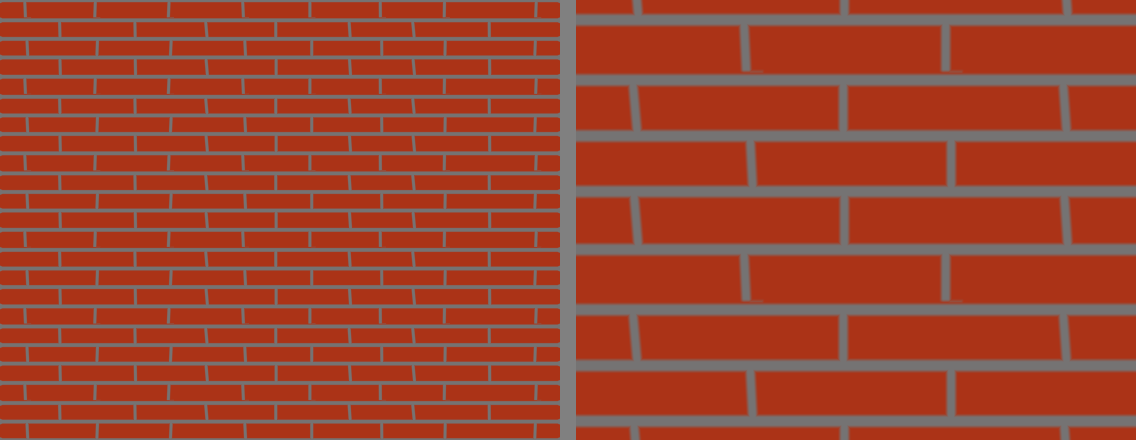
Left: the whole. Right: its middle third, enlarged.
Give the GLSL for this texture, as a Shadertoy shader.

```glsl
// Red brick wall in running bond with slightly crooked grey mortar joints.
#define WALL vec2(768.0, 603.0)           // wall size in design units
#define PERIOD 104.9                      // height of four courses
#define BEDS vec4(0.0, 27.5, 53.0, 78.4)  // bed joint heights in a period
#define BED_WIDTH 5.3
#define JOINT_WIDTH 4.2
#define SOFTNESS 1.1
#define BRICK vec3(0.67, 0.20, 0.09)
#define MORTAR vec3(0.46, 0.45, 0.45)

// Upright joints: centre and lean; even entries serve even courses.
const vec2 JOINTS[15] = vec2[15](
    vec2( 34.5,  1.2), vec2( 82.0, 0.7), vec2(130.3, -1.0), vec2(185.2, 0.5),
    vec2(231.3, -1.2), vec2(283.0, 2.2), vec2(333.4,  1.3), vec2(378.2, 0.0),
    vec2(425.0,  0.0), vec2(479.5, 1.8), vec2(521.6,  0.3), vec2(567.0, 2.5),
    vec2(609.4, -0.5), vec2(671.0, 0.3), vec2(735.0, -1.0));

// Coverage of a shape from its signed distance.
float cover(float dist, float soft) {
    return 1.0 - smoothstep(-soft, soft, dist);
}

float boxDistance(vec2 p, vec2 halfSize) {
    vec2 d = abs(p) - halfSize;
    return length(max(d, 0.0)) + min(max(d.x, d.y), 0.0);
}

void mainImage(out vec4 fragColor, in vec2 fragCoord) {
    vec2 uv = fragCoord / iResolution.xy;
    vec2 p = vec2(uv.x, 1.0 - uv.y) * WALL;
    float soft = max(SOFTNESS, 0.7 * WALL.y / iResolution.y);
    float y = mod(p.y - 0.3, PERIOD);

    // Find the course and the nearest bed joint.
    int course = 0;
    float bottom = PERIOD;
    float bedDist = PERIOD - y;
    for (int i = 0; i < 4; i++) {
        bedDist = min(bedDist, abs(y - BEDS[i]));
        if (y >= BEDS[i]) {
            course = i;
            bottom = i < 3 ? BEDS[i + 1] : PERIOD;
        }
    }
    float top = BEDS[course];
    float along = (y - top) / (bottom - top) - 0.5;

    // Beds flare a little where they meet the sides of the wall.
    float side = min(p.x, WALL.x - p.x);
    float flare = 1.2 * (1.0 - smoothstep(0.0, 4.0, side));
    float mortar = cover(bedDist - 0.5 * BED_WIDTH - flare, soft);

    // The second pair of courses is shifted slightly.
    float drift = course == 2 ? 3.0 - 5.0 * pow(uv.x, 4.0)
                : course == 3 ? 0.5 : 0.0;

    for (int i = course & 1; i < 15; i += 2) {
        float x = p.x - JOINTS[i].x - drift - JOINTS[i].y * along;
        float joint = cover(abs(x) - 0.5 * JOINT_WIDTH, soft);
        // In the first course joints stop short and leave a thin smear.
        if (course == 0) {
            joint *= cover(y - 23.6, soft);
            vec2 q = vec2(x - 4.5, y - 23.7);
            joint = max(joint, 0.5 * cover(boxDistance(q, vec2(3.0, 0.5)), soft));
        }
        mortar = max(mortar, joint);
    }

    fragColor = vec4(mix(BRICK, MORTAR, mortar), 1.0);
}
```
